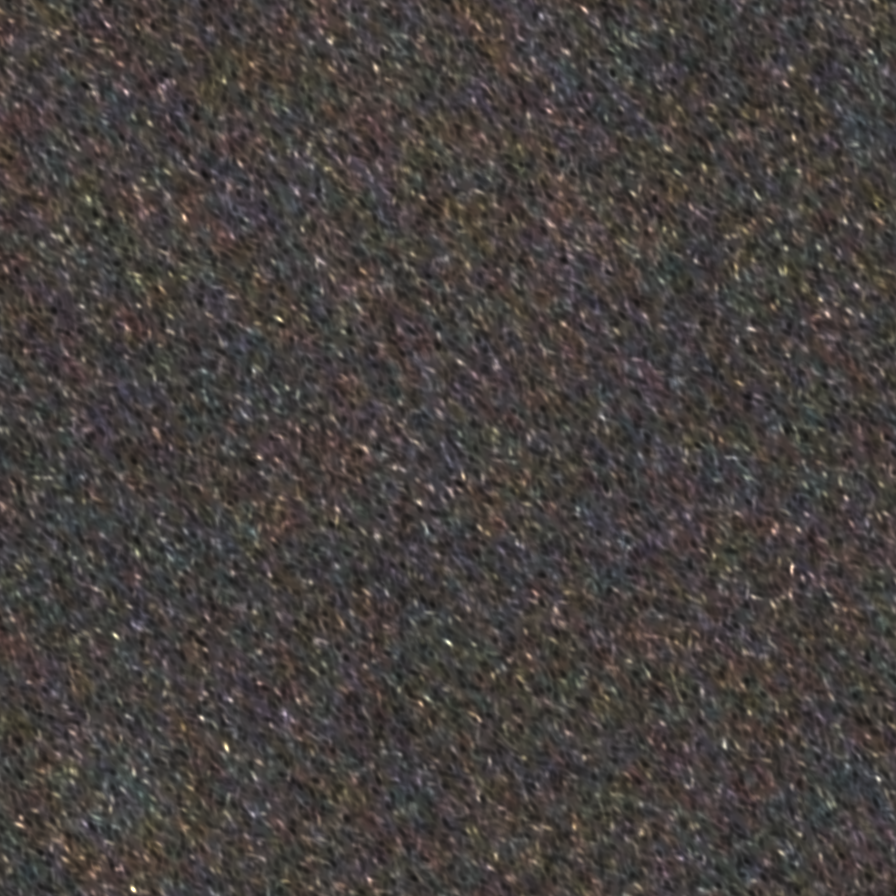
A WebGL 2 fragment shader for this texture:

```glsl
#version 300 es
precision highp float;

uniform vec2 u_resolution;
out vec4 fragColor;

// Colour
const vec3 BASE_COLOR = vec3(0.267, 0.247, 0.238);
const vec3 WARM_SHIFT = vec3(0.13, 0.0, -0.14);
const vec3 GREEN_SHIFT = vec3(-0.06, 0.06, -0.07);
const vec3 FLECK_TINT = vec3(0.04, 0.03, -0.04);

// Fibres
const float CELLS = 92.0;          // fibre cells across the canvas
const int FIBRES_PER_CELL = 5;
const float FIBRE_ANGLE = -0.9;    // main direction, falling to the right
const float ANGLE_SPREAD = 0.85;
const float MIN_LENGTH = 0.55;     // half sizes, in cells
const float MAX_LENGTH = 1.0;
const float FIBRE_WIDTH = 0.39;
const float CONTRAST = 0.36;

// Bright flecks and broad patches
const float FLECK_START = 0.955;
const float FLECK_GAIN = 0.85;
const float PATCH_SCALE = 6.0;
const float PATCH_CONTRAST = 0.05;
const float HUE_SCALE = 18.0;
const float FINE_HUE_SCALE = 60.0;

// Integer hash giving three values from 0 to 1
vec3 hash3(ivec3 key) {
    uvec3 v = uvec3(key) * 1664525u + 1013904223u;
    v.x += v.y * v.z;
    v.y += v.z * v.x;
    v.z += v.x * v.y;
    v ^= v >> 16u;
    v.x += v.y * v.z;
    v.y += v.z * v.x;
    v.z += v.x * v.y;
    return vec3(v >> 8u) / float(0xffffffu);
}

// Smooth value noise with three channels from -1 to 1
vec3 noise3(vec2 p, int seed) {
    ivec2 cell = ivec2(floor(p));
    vec2 f = fract(p);
    f = f * f * (3.0 - 2.0 * f);
    vec3 low = mix(hash3(ivec3(cell, seed)),
                   hash3(ivec3(cell + ivec2(1, 0), seed)), f.x);
    vec3 high = mix(hash3(ivec3(cell + ivec2(0, 1), seed)),
                    hash3(ivec3(cell + ivec2(1, 1), seed)), f.x);
    return 2.0 * mix(low, high, f.y) - 1.0;
}

vec2 rotate(vec2 p, float angle) {
    float c = cos(angle), s = sin(angle);
    return vec2(c * p.x + s * p.y, c * p.y - s * p.x);
}

// Sum of short soft fibres: x = light and dark relief, y = bright flecks
vec2 fibres(vec2 p, float fleckDensity) {
    ivec2 home = ivec2(floor(p));
    vec2 sum = vec2(0.0);
    for (int y = -1; y <= 1; y++)
    for (int x = -1; x <= 1; x++)
    for (int i = 0; i < FIBRES_PER_CELL; i++) {
        ivec2 cell = home + ivec2(x, y);
        vec3 place = hash3(ivec3(cell, 2 * i));
        vec3 look = hash3(ivec3(cell, 2 * i + 1));

        float angle = FIBRE_ANGLE + ANGLE_SPREAD * (place.z + look.z - 1.0);
        vec2 size = vec2(mix(MIN_LENGTH, MAX_LENGTH, look.y), FIBRE_WIDTH);
        vec2 d = rotate(p - vec2(cell) - place.xy, angle) / size;
        float body = max(0.0, 1.0 - dot(d, d));
        body *= body;

        float fleck = smoothstep(FLECK_START, 1.0, look.x) * fleckDensity;
        sum += body * vec2(2.0 * look.x - 1.0, fleck);
    }
    return sum;
}

void main() {
    vec2 p = gl_FragCoord.xy / min(u_resolution.x, u_resolution.y);
    vec2 slanted = rotate(p, FIBRE_ANGLE) * vec2(0.8, 1.2);

    // Broad patches and mottled hue
    vec3 patches = noise3(slanted * PATCH_SCALE, 11);
    vec3 hue = 0.42 * noise3(slanted * HUE_SCALE, 12)
             + 0.60 * noise3(slanted * FINE_HUE_SCALE, 13)
             + 0.12 * patches;

    // Fibre relief
    vec2 relief = fibres(p * CELLS, 1.0 + 0.5 * patches.y);
    float tone = CONTRAST * (relief.x + FLECK_GAIN * relief.y)
               + PATCH_CONTRAST * patches.x;

    // Final colour
    vec3 tint = 1.0 + hue.x * WARM_SHIFT + hue.y * GREEN_SHIFT
              + relief.y * FLECK_TINT;
    vec3 color = BASE_COLOR * tint * exp(tone);
    fragColor = vec4(clamp(color, 0.0, 1.0), 1.0);
}
```
